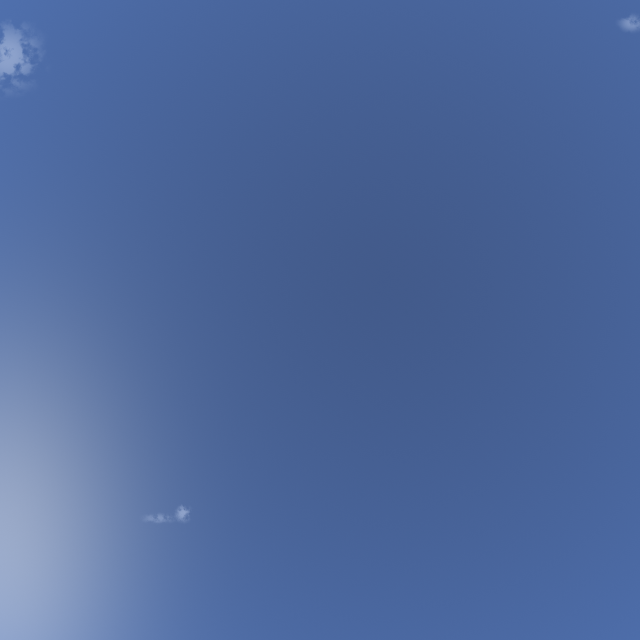
Reproduce this texture procedurally as a WebGL 2 fragment shader.

```glsl
#version 300 es
precision highp float;
// Clear deep-blue sky: a dark zenith brightening outward, a pale sun haze
// at the lower left, and a few ragged cloud wisps. Gradients are radial and
// Gaussian; the wisps are fractal noise cut by soft elliptical masks.
uniform vec2 u_resolution;
out vec4 fragColor;

float hash(vec2 p) {
  return fract(sin(dot(p, vec2(127.1, 311.7))) * 43758.5453);
}

float valueNoise(vec2 p) {
  vec2 cell = floor(p), f = fract(p);
  f = f * f * (3.0 - 2.0 * f);
  return mix(mix(hash(cell), hash(cell + vec2(1, 0)), f.x),
             mix(hash(cell + vec2(0, 1)), hash(cell + vec2(1, 1)), f.x), f.y);
}

float fbm(vec2 p) {
  float sum = 0.0, amplitude = 0.5;
  for (int i = 0; i < 4; i++) {
    sum += amplitude * valueNoise(p);
    p = mat2(1.6, 1.2, -1.2, 1.6) * p + 7.3;
    amplitude *= 0.55;
  }
  return sum;
}

// Cloud cover inside an ellipse, fraying towards its rim
float wisp(vec2 uv, vec2 center, vec2 radius, float detail) {
  float falloff = length((uv - center) / radius);
  float mask = 1.0 - smoothstep(0.1, 1.0, falloff);
  return mask * smoothstep(0.32, 0.72, fbm(uv * detail) + 0.25 * mask - 0.06);
}

void main() {
  vec2 uv = gl_FragCoord.xy / u_resolution;

  // Dark zenith, bluer towards the corners
  float zenith = pow(length(uv - vec2(0.60, 0.56)) / 0.7, 1.5);
  vec3 color = vec3(0.260, 0.355, 0.545) + vec3(0.045, 0.075, 0.122) * zenith;

  // Sun haze spilling in from the left edge
  vec2 toSun = (uv - vec2(0.0, 0.14)) / vec2(0.20, 0.33);
  float haze = exp(-dot(toSun, toSun));
  color += vec3(0.27, 0.215, 0.115) * haze;

  // Broad, faint veil around the haze
  vec2 veil = (uv - vec2(0.0, 0.25)) / vec2(0.36, 0.42);
  color += vec3(0.032, 0.024, 0.006) * exp(-dot(veil, veil));

  // Wisps: upper left, upper right, and a small broken one below
  float cloud = 0.75 * wisp(uv, vec2(0.012, 0.912), vec2(0.075, 0.075), 75.0);
  cloud += 0.6 * wisp(uv, vec2(0.987, 0.964), vec2(0.028, 0.019), 85.0);
  cloud += 0.75 * wisp(uv, vec2(0.286, 0.198), vec2(0.018, 0.019), 120.0);
  cloud += 0.5 * wisp(uv, vec2(0.248, 0.190), vec2(0.036, 0.011), 120.0);
  color = mix(color, vec3(0.63, 0.70, 0.84), min(cloud, 0.85));

  // Sub-level dither hides banding
  color += (hash(gl_FragCoord.xy) - 0.5) / 255.0;
  fragColor = vec4(color, 1.0);
}
```
